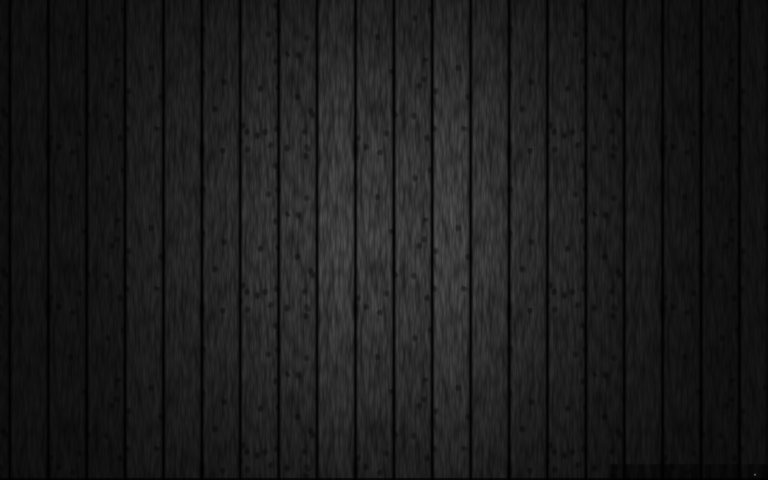
A Shadertoy shader for this texture:

```glsl
// Dark vertical wood planks lit by a soft central glow.
// Stretched cellular noise makes the grain and knots, warped sines the growth rings;
// the board pattern repeats every eight planks and three times in height.

const float PLANKS = 20.0;        // planks across the canvas
const float FIRST_GROOVE = 0.0128;
const float TILE_PLANKS = 8.0;
const float TILE_ROWS = 3.0;
const float TAU = 6.28318;

// Relative brightness and knottiness of the eight boards in a tile
const float TONE[8] = float[8](1.06, 0.97, 0.95, 1.10, 1.04, 0.96, 1.0, 0.94);
const float KNOTS[8] = float[8](0.1, 0.4, 0.9, 0.2, 0.1, 0.3, 0.8, 1.0);

vec2 hash22(vec2 p) {
    vec3 q = fract(p.xyx * vec3(0.1031, 0.1030, 0.0973));
    q += dot(q, q.yzx + 33.33);
    return fract((q.xx + q.yz) * q.zy);
}

// Repeating cellular noise: x = distance to nearest point, y = its random value
vec2 cellular(vec2 p, vec2 period, float seed) {
    vec2 cell = floor(p), f = fract(p);
    vec2 nearest = vec2(9.0, 0.0);
    for (int j = -1; j <= 1; j++)
    for (int i = -1; i <= 1; i++) {
        vec2 o = vec2(i, j);
        vec2 id = mod(cell + o, period) + seed;
        float d = length(o + hash22(id) - f);
        if (d < nearest.x) nearest = vec2(d, hash22(id + 57.0).x);
    }
    return nearest;
}

// Cellular noise with a cell count per plank and per tile height
vec2 boardCells(vec2 board, vec2 count, float seed) {
    return cellular(board * count, count * vec2(TILE_PLANKS, 1.0), seed);
}

float bump(float x, float width) {
    return exp(-x * x / (width * width));
}

// Fine streaks, broader stains and wavy growth rings
float woodGrain(vec2 board) {
    float fine = boardCells(board, vec2(14.0, 10.0), 3.0).x;
    float mid = boardCells(board, vec2(8.0, 6.0), 19.0).x;
    float broad = boardCells(board, vec2(3.0, 4.0), 41.0).x;
    float plank = floor(board.x);
    float warp = sin(TAU * board.y + plank * 2.3) + 0.5 * sin(TAU * 3.0 * board.y + plank);
    float rings = sin(TAU * 4.0 * board.x + 1.7 * warp + 5.0 * broad);
    return 1.0 + 0.42 * (0.45 - fine) + 0.34 * (0.45 - mid)
               + 0.26 * (0.45 - broad) + 0.05 * rings;
}

// Dark elongated flecks, present only in some cells
float knotShade(vec2 board, float amount) {
    vec2 c = boardCells(board, vec2(4.0, 14.0), 73.0);
    float present = step(1.0 - 0.22 * amount, c.y);
    return 1.0 - 0.4 * present * (1.0 - smoothstep(0.1, 0.45, c.x));
}

// Dark gap with soft shadow and a faint lit lip on its right side
float grooveShade(float across) {
    float d = min(across, 1.0 - across);
    float gap = 0.72 * bump(d, 0.045) + 0.20 * exp(-d / 0.09);
    return 1.0 - gap + 0.12 * bump(across - 0.1, 0.04);
}

// Smudge where the gap widens on every fourth board
float gapSmudge(vec2 board, float plank) {
    float side = fract(board.x + 0.5) - 0.5;
    float nearGap = mod(floor(board.x + 0.5), 4.0) == 1.0 ? 1.0 : 0.0;
    return 1.0 - 0.55 * nearGap * bump(side, 0.09) * bump(board.y - 0.94, 0.06);
}

float glow(vec2 p) {
    return 0.052 + 0.172 * bump(length(p / vec2(0.46, 0.52)), 1.0);
}

// Thin dark borders and the low strip in the lower right corner
float cornerShade(vec2 uv, float px) {
    float strip = smoothstep(0.793 - px, 0.793 + px, uv.x)
                * (1.0 - smoothstep(0.033 - px, 0.033 + px, uv.y));
    float bars = 0.75 + 0.2 * sin(TAU * 56.0 * uv.x);
    float shade = mix(1.0, 0.8 * bars, strip);
    shade *= mix(0.25, 1.0, smoothstep(0.002, 0.006, uv.y));
    return shade * mix(0.5, 1.0, smoothstep(0.001, 0.005, 1.0 - uv.x));
}

void mainImage(out vec4 fragColor, in vec2 fragCoord) {
    vec2 uv = fragCoord / iResolution.xy;
    float px = 1.0 / iResolution.y;
    vec2 centered = (uv - vec2(0.5, 0.52)) * vec2(iResolution.x / iResolution.y, 1.0);

    // Board space: x counts planks, y runs down one tile
    vec2 board = vec2(mod((uv.x - FIRST_GROOVE) * PLANKS, TILE_PLANKS),
                      fract((1.0 - uv.y) * TILE_ROWS));
    float plank = floor(board.x);
    int index = int(plank);

    float light = glow(centered) * TONE[index];
    light *= woodGrain(board) * knotShade(board, KNOTS[index]);
    light *= grooveShade(fract(board.x)) * gapSmudge(board, plank);
    light *= cornerShade(uv, px);

    // Tiny bright speck near the corner
    vec2 speck = (uv - vec2(0.983, 0.011)) * vec2(iResolution.x / iResolution.y, 1.0);
    light += 0.4 * bump(length(speck), 0.002);

    fragColor = vec4(vec3(light), 1.0);
}
```
